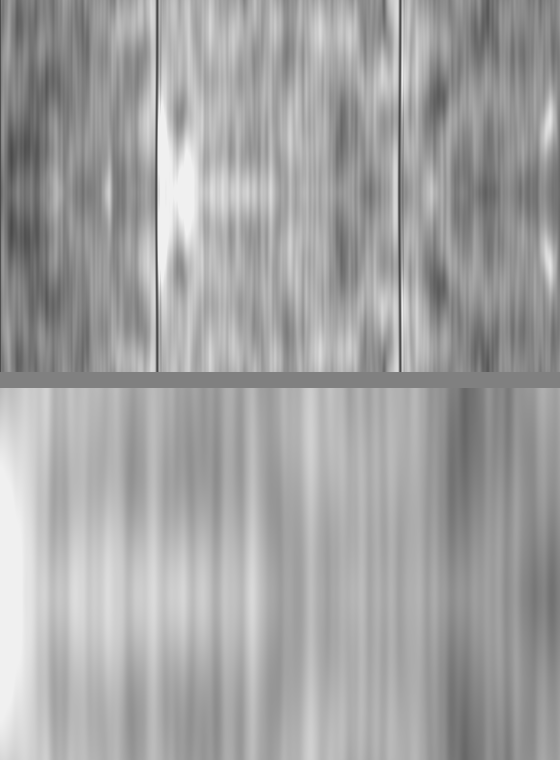
Top: the whole. Bottom: its middle third, enlarged.
This texture is drawn by a Shadertoy shader. Its source:

```glsl
vec2 hashGradient(vec2 cell) {
    vec3 h = fract(cell.xyx * vec3(0.1031, 0.1030, 0.0973));
    h += dot(h, h.yzx + 33.33);
    float angle = 6.2832 * fract((h.x + h.y) * h.z);
    return vec2(cos(angle), sin(angle));
}

float gradientNoise(vec2 p) {
    vec2 i = floor(p), f = p - i;
    vec2 u = f * f * f * (f * (f * 6.0 - 15.0) + 10.0);
    vec2 e = vec2(0.0, 1.0);
    float a = dot(hashGradient(i), f);
    float b = dot(hashGradient(i + e.yx), f - e.yx);
    float c = dot(hashGradient(i + e.xy), f - e.xy);
    float d = dot(hashGradient(i + e.yy), f - e.yy);
    return mix(mix(a, b, u.x), mix(c, d, u.x), u.y);
}

// Soft elliptical patch
float patchAt(vec2 p, vec2 center, vec2 radius) {
    vec2 q = (p - center) / radius;
    return exp(-dot(q, q));
}

// Vertical fibres from coarse to fine, stretched along y
float streaks(vec2 p) {
    float sum = 0.0, amplitude = 0.16;
    vec2 scale = vec2(20.0, 5.0);
    for (int i = 0; i < 4; i++) {
        sum += amplitude * gradientNoise(p * scale + 17.3 * float(i + 1));
        scale *= vec2(2.05, 0.85);
        amplitude *= 0.82;
    }
    return sum;
}

float baseTone(float x) {
    float tone = mix(0.49, 0.57, smoothstep(0.03, 0.22, x));
    tone = mix(tone, 0.64, smoothstep(0.25, 0.30, x));
    return mix(tone, 0.53, smoothstep(0.70, 0.84, x));
}

float lightPatches(vec2 p) {
    float wedge = smoothstep(0.275, 0.288, p.x) * (1.0 - smoothstep(0.32, 0.38, p.x))
                * (1.0 - smoothstep(0.12, 0.30, p.y + 1.2 * (p.x - 0.285)));
    float sum = 0.26 * wedge;
    sum += 0.20 * patchAt(p, vec2(0.39, 0.0), vec2(0.075, 0.10));
    sum += 0.30 * patchAt(p, vec2(0.193, 0.0), vec2(0.008, 0.10));
    sum += 0.13 * patchAt(p, vec2(0.10, 0.0), vec2(0.022, 0.06));
    sum += 0.16 * patchAt(p, vec2(0.545, 0.0), vec2(0.030, 0.14));
    sum += 0.13 * patchAt(p, vec2(0.65, 0.28), vec2(0.080, 0.09));
    sum += 0.15 * patchAt(p, vec2(0.78, 0.0), vec2(0.020, 0.07));
    sum += 0.08 * patchAt(p, vec2(0.82, 0.23), vec2(0.050, 0.08));
    sum += 0.24 * patchAt(p, vec2(0.978, 0.17), vec2(0.016, 0.065));
    return sum + 0.07 * patchAt(p, vec2(0.34, 0.48), vec2(0.10, 0.12));
}

float darkPatches(vec2 p) {
    float sum = 0.20 * patchAt(p, vec2(0.645, 0.0), vec2(0.055, 0.22));
    sum += 0.12 * patchAt(p, vec2(0.08, 0.28), vec2(0.030, 0.10));
    sum += 0.10 * patchAt(p, vec2(0.045, 0.05), vec2(0.035, 0.20));
    sum += 0.08 * patchAt(p, vec2(0.86, 0.0), vec2(0.080, 0.11));
    sum += 0.12 * patchAt(p, vec2(0.80, 0.31), vec2(0.025, 0.08));
    sum += 0.15 * patchAt(p, vec2(0.87, 0.43), vec2(0.025, 0.09));
    sum += 0.24 * patchAt(p, vec2(0.648, 0.46), vec2(0.007, 0.11));
    return sum + 0.20 * patchAt(p, vec2(0.685, 0.48), vec2(0.005, 0.12));
}

// Dark crease with a pale halo and a faint companion line
float addCrease(float tone, vec2 p, float x, float leftPeak, float rightPeak) {
    float s = p.x - x + 0.002 * exp(-p.y * p.y * 12.0);
    float left = smoothstep(0.003, -0.003, s) * exp(-abs(s) / 0.014);
    float right = smoothstep(-0.003, 0.003, s) * exp(-abs(s) / 0.018);
    tone += 0.36 * left * exp(-pow((p.y - leftPeak) / 0.13, 2.0));
    tone += 0.30 * right * exp(-pow((p.y - rightPeak) / 0.16, 2.0));
    tone += 0.10 * (left + right);
    tone -= 0.14 * exp(-pow((s - 0.0065) / 0.0013, 2.0));
    return mix(tone, 0.22, 0.92 * exp(-pow(s / 0.0026, 2.0)));
}

void mainImage(out vec4 fragColor, in vec2 fragCoord) {
    vec2 uv = fragCoord / iResolution.xy;

    // Mirrored height, rounded at the fold
    vec2 p = vec2(uv.x, sqrt(pow(uv.y - 0.482, 2.0) + 0.0003));

    // Fibres end at uneven heights
    float fray = 0.10 * gradientNoise(vec2(p.x * 65.0, 3.7));
    vec2 frayed = vec2(p.x, p.y + fray);

    float tone = baseTone(p.x) + streaks(p);
    tone += 0.13 * gradientNoise(p * vec2(10.0, 6.0) + 41.0);
    tone += lightPatches(frayed) - darkPatches(frayed);

    tone = addCrease(tone, p, 0.281, 0.27, 0.14);
    tone = addCrease(tone, p, 0.715, 0.02, 0.30);

    // Thin dark left border
    tone = mix(0.25, tone, smoothstep(0.0, 0.003, p.x));
    fragColor = vec4(vec3(clamp(tone, 0.18, 0.94)), 1.0);
}
```
